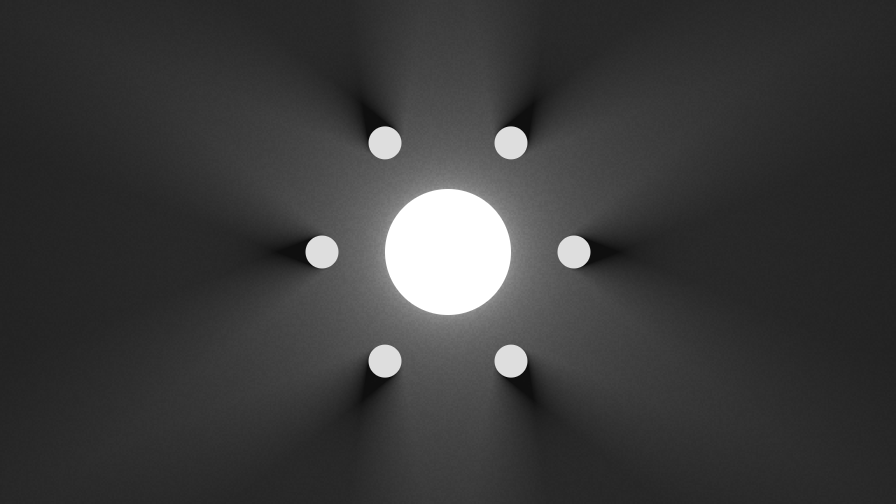
Reproduce this background procedurally as a Shadertoy shader.

```glsl
// A glowing disc ringed by six pale posts that cast soft shadows outward.
// Each point sums the arc of the disc it can see, minus the arcs the posts
// hide, then maps that light to grey with a little sampling grain.

const float PI = 3.14159265;
const int   POST_COUNT = 6;
const float LAMP_RADIUS = 0.125;    // lengths are fractions of canvas height
const float RING_RADIUS = 0.25;
const float POST_RADIUS = 0.0327;
const float POST_GREY = 0.87;
const float AMBIENT = 0.008;
const float EXPOSURE = 0.84;
const float TONE_POWER = 0.55;
const float GRAIN_CELLS = 288.0;    // grain cells per canvas height
const float GRAIN_AMOUNT = 0.035;

float hash21(vec2 p) {
    vec3 q = fract(vec3(p.xyx) * 0.1031);
    q += dot(q, q.yzx + 33.33);
    return fract((q.x + q.y) * q.z);
}

vec2 postCentre(int i) {
    float angle = 2.0 * PI * float(i) / float(POST_COUNT);
    return RING_RADIUS * vec2(cos(angle), sin(angle));
}

// Half of the angle covered by a disc seen from a given distance
float halfArc(float radius, float dist) {
    return asin(min(radius / max(dist, 1e-4), 1.0));
}

// Share of the full circle of directions that reaches the lamp
float lampVisibility(vec2 p) {
    float dist = length(p);
    float lampArc = halfArc(LAMP_RADIUS, dist);
    float tangent = sqrt(max(dist * dist - LAMP_RADIUS * LAMP_RADIUS, 0.0));
    float visible = 2.0 * lampArc;

    for (int i = 0; i < POST_COUNT; i++) {
        vec2 toPost = postCentre(i) - p;
        float postDist = length(toPost);
        if (postDist > tangent) continue;    // post lies behind the lamp

        // Overlap of the post's arc with the lamp's arc
        vec2 toLamp = -p;
        float offset = atan(toLamp.x * toPost.y - toLamp.y * toPost.x,
                            dot(toLamp, toPost));
        float postArc = halfArc(POST_RADIUS, postDist);
        float low = max(offset - postArc, -lampArc);
        float high = min(offset + postArc, lampArc);
        visible -= max(high - low, 0.0);
    }
    return max(visible, 0.0) / (2.0 * PI);
}

float discMask(float signedDist, float pixel) {
    return clamp(0.5 - signedDist / pixel, 0.0, 1.0);
}

void mainImage(out vec4 fragColor, in vec2 fragCoord) {
    float pixel = 1.0 / iResolution.y;
    vec2 p = (fragCoord - 0.5 * iResolution.xy) * pixel;

    // Lit floor with soft shadows
    float light = lampVisibility(p);
    float grey = EXPOSURE * pow(light + AMBIENT, TONE_POWER);

    // Grain follows the brightness of the floor
    vec2 cell = floor((p + 2.0) * GRAIN_CELLS);
    grey *= 1.0 + GRAIN_AMOUNT * (2.0 * hash21(cell) - 1.0);

    // Posts, then the lamp
    float postDist = 1e3;
    for (int i = 0; i < POST_COUNT; i++) {
        postDist = min(postDist, length(p - postCentre(i)) - POST_RADIUS);
    }
    grey = mix(grey, POST_GREY, discMask(postDist, pixel));
    grey = mix(grey, 1.0, discMask(length(p) - LAMP_RADIUS, pixel));

    fragColor = vec4(vec3(grey), 1.0);
}
```
